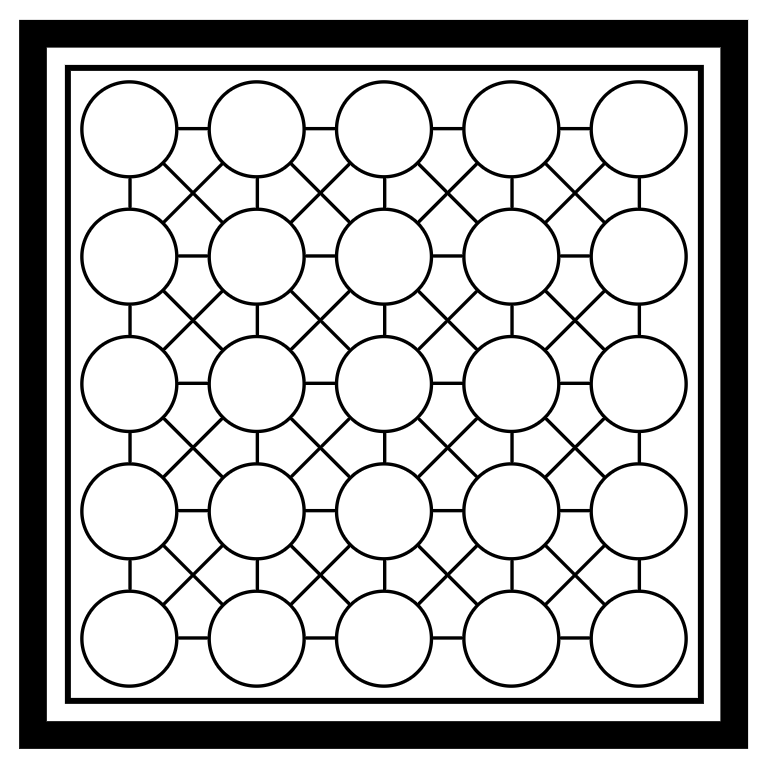
Write a WebGL 1 fragment shader that draws this pattern.

```glsl
precision highp float;
// Draws a framed 5 by 5 lattice of circles joined by straight and diagonal lines.

uniform vec2 u_resolution;

const float PITCH = 0.1658;          // distance between circle centres
const float LAST_INDEX = 2.0;        // indices run from -2 to 2
const float RADIUS = 0.0618;
const float STROKE = 0.0044;
const vec2 SPOKE_SHIFT = vec2(0.0009, 0.0009);
const vec3 PAPER = vec3(1.0);
const vec3 INK = vec3(0.0);

float boxDistance(vec2 p, float halfSize) {
  vec2 q = abs(p) - halfSize;
  return length(max(q, 0.0)) + min(max(q.x, q.y), 0.0);
}

// Square frame with sharp corners, from inner to outer half size.
float frameDistance(vec2 p, float inner, float outer) {
  float reach = max(abs(p.x), abs(p.y));
  return max(reach - outer, inner - reach);
}

float strokeDistance(float d, float width) {
  return abs(d) - 0.5 * width;
}

// Distance to the nearest whole number.
float nearestWhole(float x) {
  return abs(fract(x + 0.5) - 0.5);
}

// Signed distance to the nearest circle of the bounded lattice.
float circleDistance(vec2 p, float pitch, float radius) {
  vec2 index = clamp(floor(p / pitch + 0.5), -LAST_INDEX, LAST_INDEX);
  return length(p - index * pitch) - radius;
}

// Rows, columns and both diagonals through the lattice points.
float spokeDistance(vec2 p, float pitch, vec2 shift) {
  vec2 straight = (p - shift) / pitch;
  vec2 cell = p / pitch;
  float axes = min(nearestWhole(straight.x), nearestWhole(straight.y));
  float diagonals = min(nearestWhole(cell.x - cell.y), nearestWhole(cell.x + cell.y));
  return pitch * min(axes, diagonals * 0.7071);
}

float coverage(float d, float pixel) {
  return clamp(0.5 - d / pixel, 0.0, 1.0);
}

void main() {
  float pixel = 1.0 / min(u_resolution.x, u_resolution.y);
  vec2 p = (gl_FragCoord.xy - 0.5 * u_resolution) * pixel;

  // Circles, with spokes kept outside them and inside the lattice
  float circle = circleDistance(p, PITCH, RADIUS);
  float spokes = strokeDistance(spokeDistance(p, PITCH, SPOKE_SHIFT), STROKE);
  float hull = boxDistance(p, (LAST_INDEX + 0.2) * PITCH);
  spokes = max(spokes, max(hull, -circle));
  float lattice = min(strokeDistance(circle, STROKE), spokes);

  // Heavy outer frame and thin inner frame
  float heavy = frameDistance(p + vec2(0.0005), 0.4385, 0.4746);
  float thin = frameDistance(p + vec2(-0.0005, 0.0005), 0.4082, 0.4160);

  float ink = coverage(min(lattice, min(heavy, thin)), pixel);
  gl_FragColor = vec4(mix(PAPER, INK, ink), 1.0);
}
```
